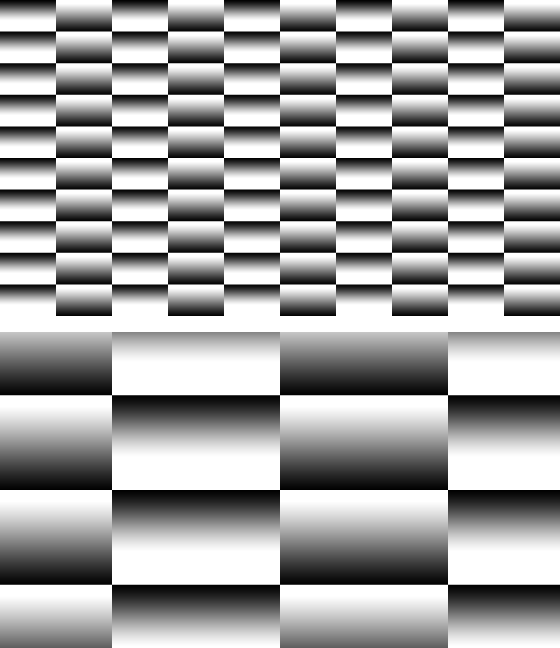
Top, the full canvas; bottom, a detail of the centre.
This pattern is drawn by a Shadertoy shader. Its source:

```glsl
// A ten by ten grid of grey ramps: even columns brighten downwards, odd ones upwards.
// Each cell is one clamped ramp from fract(), with a soft shoulder towards white,
// and a small grid of samples per pixel smooths the hard seams between cells.

const vec2  CELLS      = vec2(10.0);        // repeats across and down
const vec3  DARK       = vec3(0.0);
const vec3  LIGHT      = vec3(1.0);
const vec2  RAMP_REACH = vec2(0.65, 0.88);  // height where white is met: even, odd columns
const vec2  RAMP_EASE  = vec2(0.50, 0.25);  // blend from linear to S-curve: even, odd
const int   SAMPLES    = 4;                 // samples along each pixel side

// Brightness along a cell, with t running from its dark edge to its light edge
float ramp(float t, float reach, float ease) {
    float x = clamp(t / reach, 0.0, 1.0);
    return mix(x, smoothstep(0.0, 1.0, x), ease);
}

float columnShade(vec2 uv) {
    vec2 grid = uv * CELLS;
    float height = fract(grid.y);
    bool oddColumn = mod(floor(grid.x), 2.0) > 0.5;
    return oddColumn ? ramp(height, RAMP_REACH.y, RAMP_EASE.y)
                     : ramp(1.0 - height, RAMP_REACH.x, RAMP_EASE.x);
}

void mainImage(out vec4 fragColor, in vec2 fragCoord) {
    // Average the shade over the area of the pixel
    float shade = 0.0;
    for (int j = 0; j < SAMPLES; j++) {
        for (int i = 0; i < SAMPLES; i++) {
            vec2 offset = (vec2(i, j) + 0.5) / float(SAMPLES) - 0.5;
            shade += columnShade((fragCoord + offset) / iResolution.xy);
        }
    }
    shade /= float(SAMPLES * SAMPLES);

    fragColor = vec4(mix(DARK, LIGHT, shade), 1.0);
}
```
